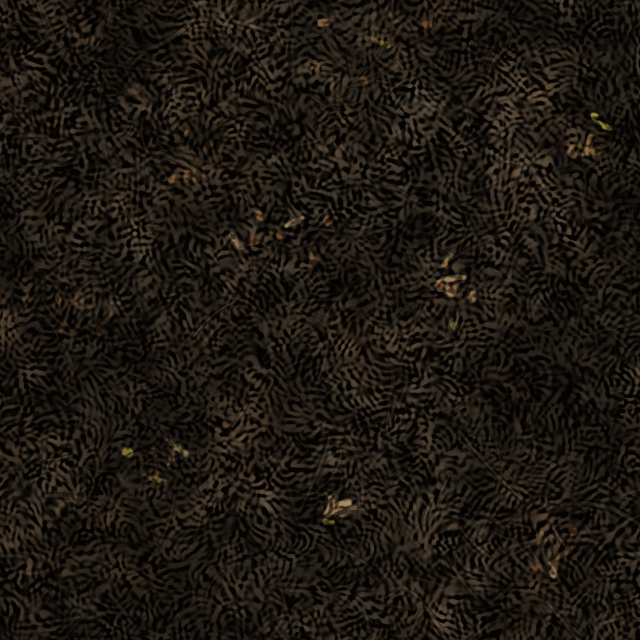
A three.js fragment shader for this texture:

```glsl
// Dark forest soil: a felt of fine brown-grey strands over black gaps.
// Sparse wavelets of mixed size form the strands; bent segments add loose
// fibres, and clusters of small ellipses add dry ochre flakes.
varying vec2 vUv;

const float TAU = 6.2831853;
const vec3 GAP_BLACK = vec3(0.014, 0.010, 0.004);
const vec3 STRAND_GREY = vec3(0.192, 0.168, 0.136);
const vec3 STRAND_BROWN = vec3(0.216, 0.166, 0.120);
const vec3 FIBRE_TAN = vec3(0.275, 0.220, 0.168);
const vec3 FLAKE_STRAW = vec3(0.66, 0.55, 0.37);
const vec3 FLAKE_RUST = vec3(0.46, 0.29, 0.15);
const vec3 FLAKE_MOSS = vec3(0.56, 0.52, 0.20);

vec3 hash3(vec2 p) {
  vec3 q = fract(vec3(p.xyx) * vec3(0.1031, 0.1030, 0.0973));
  q += dot(q, q.yxz + 33.33);
  return fract((q.xxy + q.yzz) * q.zyx);
}

float valueNoise(vec2 p) {
  vec2 cell = floor(p), f = fract(p);
  f = f * f * (3.0 - 2.0 * f);
  float low = mix(hash3(cell).x, hash3(cell + vec2(1.0, 0.0)).x, f.x);
  float high = mix(hash3(cell + vec2(0.0, 1.0)).x, hash3(cell + 1.0).x, f.x);
  return mix(low, high, f.y);
}

float fractalNoise(vec2 p) {
  return 0.55 * valueNoise(p) + 0.3 * valueNoise(p * 2.1 + 17.0)
       + 0.15 * valueNoise(p * 4.3 + 41.0);
}

vec2 rotate(vec2 p, float angle) {
  float c = cos(angle), s = sin(angle);
  return vec2(c * p.x + s * p.y, c * p.y - s * p.x);
}

// Sum of short waves turned around a shared drift, about unit variance
float strandField(vec2 p, float cells, float cycles, float drift, float scatter) {
  vec2 g = p * cells, home = floor(g);
  float sum = 0.0;
  for (int y = -1; y <= 1; y++)
  for (int x = -1; x <= 1; x++)
  for (int k = 0; k < 3; k++) {
    vec2 cell = home + vec2(float(x), float(y));
    vec3 spot = hash3(cell + 71.0 * float(k) + 5.0);
    vec3 wave = hash3(cell + 53.0 * float(k) + 311.0);
    vec2 d = g - cell - spot.xy;
    float envelope = max(0.0, 1.0 - dot(d, d));
    float angle = drift + (wave.x - 0.5) * scatter;
    float phase = TAU * (rotate(d, angle).x * cycles * mix(0.5, 1.5, wave.y) + wave.z);
    sum += envelope * envelope * cos(phase);
  }
  return sum;
}

// x: coverage of thin bent fibres, y: their soft shadow
vec2 fibreLayer(vec2 p, float cells, float seed) {
  vec2 home = floor(p * cells), result = vec2(0.0);
  for (int y = -1; y <= 1; y++)
  for (int x = -1; x <= 1; x++)
  for (int k = 0; k < 4; k++) {
    vec2 cell = home + vec2(float(x), float(y));
    vec3 spot = hash3(cell + 37.0 * float(k) + seed);
    vec3 form = hash3(cell + 29.0 * float(k) + seed + 402.0);
    vec2 d = rotate(p - (cell + spot.xy) / cells, spot.z * TAU);
    float reach = mix(0.1, 0.5, form.x * form.x) / cells;
    d.y += (form.y - 0.5) * cells * d.x * d.x;
    float dist = length(vec2(max(abs(d.x) - reach, 0.0), d.y));
    float opacity = mix(0.15, 0.9, form.z * form.z);
    float width = mix(0.0014, 0.0030, form.y);
    float body = 1.0 - smoothstep(width - 0.001, width + 0.0014, dist);
    float shadow = 1.0 - smoothstep(width, width + 0.006, dist);
    result = max(result, opacity * vec2(body, shadow));
  }
  return result;
}

// Clustered flakes, painted over the ground colour
vec3 addFlakes(vec3 ground, vec2 p, float shade) {
  float ragged = 0.8 * (valueNoise(p * 150.0) - 0.5);
  for (int c = 0; c < 9; c++) {
    vec2 block = vec2(mod(float(c), 3.0), floor(float(c) / 3.0));
    vec3 site = hash3(block + 211.0);
    vec2 centre = (block + 0.1 + 0.8 * site.xy) / 3.0;
    for (int k = 0; k < 8; k++) {
      vec3 spot = hash3(block * 19.0 + float(k) * 7.0 + 401.0);
      vec3 form = hash3(block * 23.0 + float(k) * 11.0 + 607.0);
      float spread = mix(0.04, 0.11, site.z);
      vec2 offset = rotate(vec2(spread * spot.y, 0.0), spot.x * TAU);
      vec2 d = rotate(p - centre - offset, spot.z * TAU);
      d.y += 25.0 * (form.x - 0.5) * d.x * d.x;
      vec2 size = vec2(mix(0.007, 0.022, form.y * form.y), mix(0.0035, 0.0075, form.x));
      float edge = length(d / size) + ragged;
      float cover = (1.0 - smoothstep(0.6, 1.25, edge)) * mix(0.15, 0.95, form.z);
      vec3 tint = mix(FLAKE_RUST, FLAKE_STRAW, smoothstep(0.3, 0.9, form.y));
      tint = mix(tint, FLAKE_MOSS, step(0.88, spot.z));
      ground = mix(ground, tint * mix(0.45, 1.1, shade), cover);
    }
  }
  return ground;
}

void main() {
  vec2 p = vUv;

  // Strand relief: combed in places, crumbly in others
  float drift = TAU * valueNoise(p * 4.0 + 9.0);
  float scatter = mix(2.0, 3.6, valueNoise(p * 6.0 + 90.0));
  float relief = strandField(p, 46.0, 1.65, drift, scatter);
  relief += 1.3 * (valueNoise(p * 36.0 + 150.0) - 0.5);
  float shade = smoothstep(-1.3, 1.5, relief);

  // Broad light patches, clumps and differences between strands
  float patches = fractalNoise(p * 5.0 + 60.0);
  float clumps = valueNoise(p * 19.0 + 31.0);
  float grain = valueNoise(p * 48.0 + 13.0);
  float tone = mix(0.45, 1.55, patches) * mix(0.72, 1.28, clumps) * mix(0.65, 1.35, grain);
  float warmth = smoothstep(0.3, 0.8, 0.5 * fractalNoise(p * 6.0 + 130.0)
                                     + 0.5 * valueNoise(p * 34.0 + 77.0));
  vec3 strand = mix(STRAND_GREY, STRAND_BROWN, warmth) * tone;
  vec3 colour = GAP_BLACK + strand * shade;

  // Loose fibres, long and short, then flakes
  vec2 fibre = max(fibreLayer(p, 7.0, 101.0), 0.8 * fibreLayer(p, 17.0, 233.0));
  colour *= 1.0 - 0.6 * fibre.y;
  colour = mix(colour, FIBRE_TAN * tone * mix(0.5, 1.0, shade), fibre.x);
  colour = addFlakes(colour, p, shade);

  gl_FragColor = vec4(colour, 1.0);
}
```
